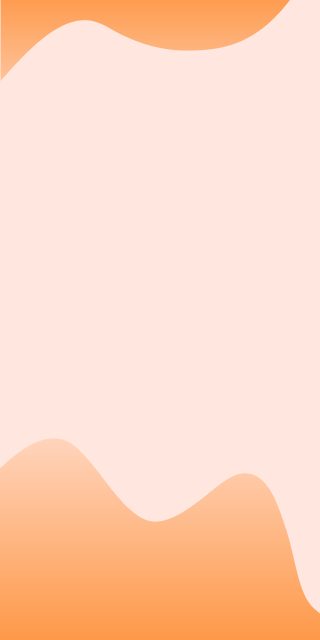
A Shadertoy shader for this background:

```glsl
const vec3 BLUSH = vec3(1.0, 0.902, 0.871);
const vec3 ORANGE = vec3(0.996, 0.598, 0.285);

// Knots hold position, height and slope, in canvas widths
const vec3 LOWER[11] = vec3[11](
    vec3(0.0, 0.536, 0.95), vec3(0.169, 0.630, 0.0), vec3(0.247, 0.594, -1.0),
    vec3(0.326, 0.500, -1.32), vec3(0.484, 0.370, 0.0), vec3(0.625, 0.437, 0.76),
    vec3(0.766, 0.521, 0.0), vec3(0.839, 0.476, -1.4), vec3(0.898, 0.333, -3.2),
    vec3(0.932, 0.198, -3.7), vec3(1.0, 0.083, -0.8));
const vec3 UPPER[6] = vec3[6](
    vec3(0.0, 1.745, 1.15), vec3(0.266, 1.937, 0.0), vec3(0.344, 1.911, -0.58),
    vec3(0.583, 1.842, 0.0), vec3(0.906, 2.0, 1.32), vec3(1.0, 2.14, 1.6));

// Cubic Hermite segment: returns height and slope
vec2 hermite(vec3 a, vec3 b, float x) {
    float span = b.x - a.x;
    float t = clamp((x - a.x) / span, 0.0, 1.0);
    float rise = b.y - a.y;
    float c2 = 3.0 * rise - span * (2.0 * a.z + b.z);
    float c3 = span * (a.z + b.z) - 2.0 * rise;
    float height = a.y + t * (span * a.z + t * (c2 + t * c3));
    float slope = a.z + t * (2.0 * c2 + 3.0 * t * c3) / span;
    return vec2(height, slope);
}

vec2 lowerWave(float x) {
    int i = 0;
    while (i < 9 && x > LOWER[i + 1].x) i++;
    return hermite(LOWER[i], LOWER[i + 1], x);
}

vec2 upperWave(float x) {
    int i = 0;
    while (i < 4 && x > UPPER[i + 1].x) i++;
    return hermite(UPPER[i], UPPER[i + 1], x);
}

// Approximate signed distance above a wave
float distanceAbove(vec2 p, vec2 wave) {
    return (p.y - wave.x) / sqrt(1.0 + wave.y * wave.y);
}

float coverage(float d, float pixel) {
    return clamp(0.5 + d / pixel, 0.0, 1.0);
}

vec3 fade(float amount) {
    return mix(ORANGE, BLUSH, clamp(amount, 0.0, 1.0));
}

void mainImage(out vec4 fragColor, in vec2 fragCoord) {
    vec2 p = fragCoord / iResolution.xy * vec2(1.0, 2.0);
    float pixel = 1.0 / iResolution.x;

    // Lower hills, paler with height
    float hills = coverage(-distanceAbove(p, lowerWave(p.x)), pixel);
    vec3 color = mix(BLUSH, fade(p.y / 0.82), hills);

    // Upper drape, inset slightly from the left edge
    float drape = coverage(distanceAbove(p, upperWave(p.x)), pixel);
    drape *= coverage(p.x - 0.002, pixel);
    color = mix(color, fade(0.05 + (2.0 - p.y) / 0.52), drape);

    fragColor = vec4(color, 1.0);
}
```
